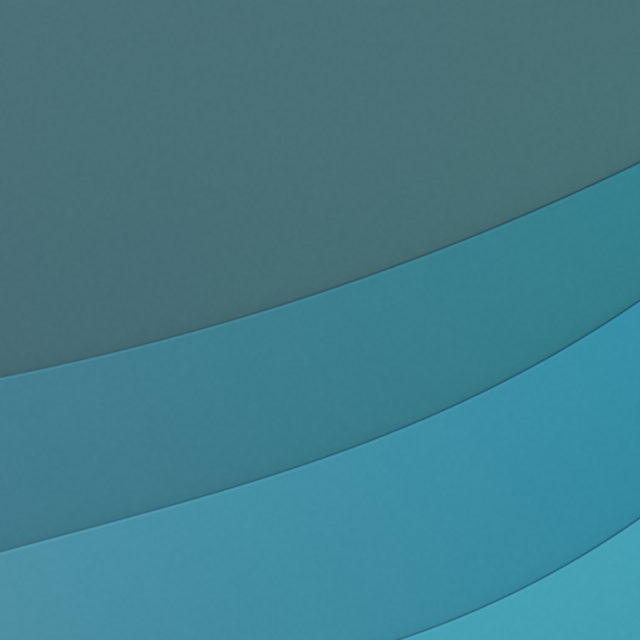
This background is drawn by a Shadertoy shader. Its source:

```glsl
// Overlapping sheets of teal paper rising to the right, under a slate sky.
// Each sheet is the area below a cubic edge, with a soft shadow, a dark crease
// and a pale rim along that edge; a faint noise grain covers everything.

#define SHEETS 3
#define SHADOW_WIDTH 0.012
#define SHADOW_DEPTH 0.06
#define CREASE_WIDTH 0.0018
#define RIM_OFFSET 0.0030
#define RIM_WIDTH 0.0016
#define RIM_LIGHT 0.045
#define GRAIN_SCALE 190.0
#define GRAIN_AMOUNT 0.010

// Cubic coefficients of each upper edge, constant term first
const vec4 EDGE[SHEETS] = vec4[](
    vec4( 0.410, 0.201,  0.122, 0.013),
    vec4( 0.137, 0.276, -0.060, 0.177),
    vec4(-0.112, 0.102,  0.000, 0.200));

// Sheet colours at the left and right sides of the canvas
const vec3 LEFT[SHEETS] = vec3[](
    vec3(0.262, 0.490, 0.560),
    vec3(0.300, 0.560, 0.635),
    vec3(0.290, 0.620, 0.690));
const vec3 RIGHT[SHEETS] = vec3[](
    vec3(0.205, 0.500, 0.550),
    vec3(0.208, 0.555, 0.645),
    vec3(0.265, 0.620, 0.695));

float hash(vec2 p) {
    vec3 q = fract(vec3(p.xyx) * 0.1031);
    q += dot(q, q.yzx + 33.33);
    return fract((q.x + q.y) * q.z);
}

float valueNoise(vec2 p) {
    vec2 cell = floor(p), f = fract(p);
    f = f * f * (3.0 - 2.0 * f);
    float low = mix(hash(cell), hash(cell + vec2(1, 0)), f.x);
    float high = mix(hash(cell + vec2(0, 1)), hash(cell + vec2(1, 1)), f.x);
    return mix(low, high, f.y);
}

// Approximate signed distance to a cubic edge, positive above it
float edgeDistance(vec2 p, vec4 k) {
    float height = k.x + p.x * (k.y + p.x * (k.z + p.x * k.w));
    float slope = k.y + p.x * (2.0 * k.z + 3.0 * k.w * p.x);
    return (p.y - height) / sqrt(1.0 + slope * slope);
}

float ridge(float d, float width) {
    return exp(-d * d / (width * width));
}

vec3 skyColor(vec2 p) {
    vec3 low = mix(vec3(0.278, 0.425, 0.460), vec3(0.265, 0.440, 0.455), p.x);
    vec3 high = mix(vec3(0.300, 0.447, 0.475), vec3(0.288, 0.447, 0.465), p.x);
    return mix(low, high, smoothstep(0.4, 1.0, p.y));
}

void mainImage(out vec4 fragColor, in vec2 fragCoord) {
    vec2 p = fragCoord / iResolution.xy;
    float pixel = 1.0 / iResolution.y;
    vec3 color = skyColor(p);

    for (int i = 0; i < SHEETS; i++) {
        float d = edgeDistance(p, EDGE[i]);

        // Shadow cast on the layer behind
        color *= 1.0 - SHADOW_DEPTH * exp(-max(d, 0.0) / SHADOW_WIDTH);

        // Sheet, slightly darker away from its edge
        vec3 sheet = mix(LEFT[i], RIGHT[i], p.x);
        sheet *= 1.015 - 0.03 * smoothstep(0.0, 0.25, -d);

        // Pale rim, stronger to the left
        sheet += RIM_LIGHT * (1.0 - 0.55 * p.x) * ridge(d + RIM_OFFSET, RIM_WIDTH);
        color = mix(color, sheet, clamp(0.5 - d / pixel, 0.0, 1.0));

        // Dark crease, stronger to the right; red fades most
        float crease = mix(0.08, 0.34, p.x) * ridge(d - 0.0006, CREASE_WIDTH);
        color *= 1.0 - crease * vec3(1.0, 0.8, 0.6);
    }

    // Paper grain
    color += GRAIN_AMOUNT * (valueNoise(p * GRAIN_SCALE) - 0.5);
    fragColor = vec4(color, 1.0);
}
```
